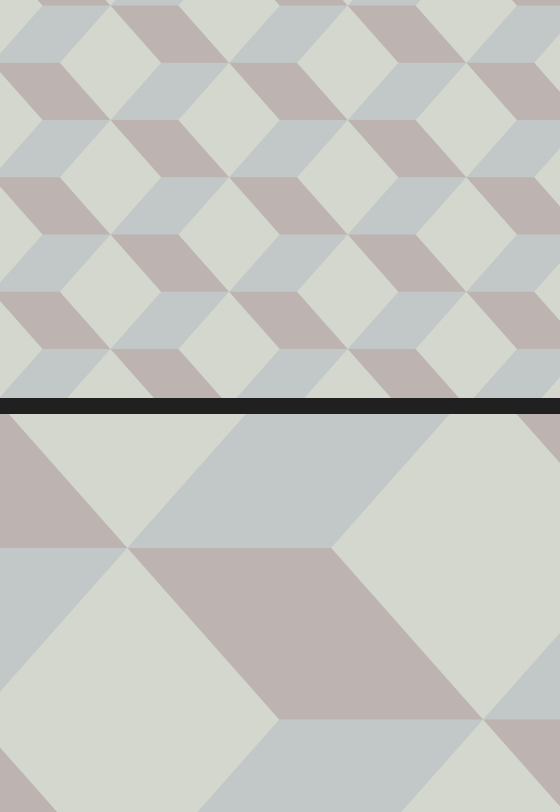
Top, the full canvas; bottom, a detail of the centre.
Reproduce this pattern procedurally as a WebGL 1 fragment shader.

```glsl
precision highp float;
// Tumbling-block tiling: staggered rows of slanted grey-blue and taupe faces on pale sage.

uniform vec2 u_resolution;

// Flat colour at p: x in half periods, y in rows counted down from the top.
vec3 blockColor(vec2 p) {
  float row = floor(p.y);
  float drop = p.y - row;

  // Each row shifts by half a period; the two faces mirror each other.
  float x = mod(p.x - row, 2.0);
  float across = min(x, 2.0 - x) - 0.427 * drop;

  vec3 sage = vec3(0.827, 0.843, 0.804);
  vec3 taupe = vec3(0.741, 0.706, 0.694);
  vec3 greyBlue = vec3(0.761, 0.784, 0.780);
  vec3 face = x < 1.0 ? taupe : greyBlue;
  return across > 0.0 && across < 0.573 ? face : sage;
}

void main() {
  vec3 sum = vec3(0.0);

  // Average a 4 by 4 grid inside the pixel to smooth every edge.
  for (int j = 0; j < 4; j++) {
    for (int i = 0; i < 4; i++) {
      vec2 offset = (vec2(float(i), float(j)) + 0.5) / 4.0 - 0.5;
      vec2 point = gl_FragCoord.xy + offset;
      point.y = u_resolution.y - point.y;
      vec2 p = point / u_resolution.x;
      sum += blockColor((p - vec2(0.1973, 0.0100)) / vec2(0.2118, 0.1022));
    }
  }
  gl_FragColor = vec4(sum / 16.0, 1.0);
}
```
